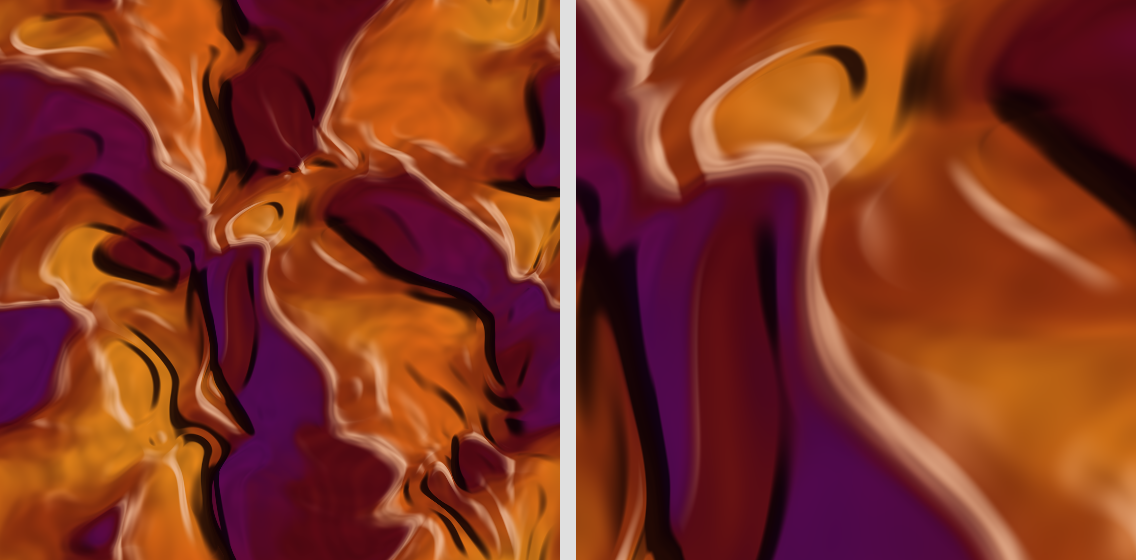
Left: the whole. Right: its middle third, enlarged.
A WebGL 1 fragment shader for this background:

```glsl
precision highp float;
// Molten orange ridges flowing over purple and dark red hollows.
// A wrapping gradient noise is warped twice into a height field, which is
// coloured by height, lit from the lower left and brushed along its contours.

#define BASE_CELLS 4.0
#define BLOB_CELLS 7.0
#define WARP_BROAD 0.100
#define WARP_FINE 0.050
#define BLOB_HEIGHT 0.22
#define LIGHT_DIR vec2(0.86, 0.51)
#define SLOPE_STEP 0.003
#define GLOSS 0.84
#define SHADE 0.86
#define BRUSH_LINES 10.0
#define BRUSH_DEPTH 0.13
#define ORIGIN vec2(0.605, 0.42)

uniform vec2 u_resolution;

float hash(vec2 cell) {
  return fract(sin(dot(cell, vec2(127.1, 311.7))) * 43758.5453);
}

// Dot product of a random unit gradient with the offset from its corner;
// the cell centre is wrapped so that rounding cannot miss the period
float corner(vec2 cell, vec2 offset, float period, float seed) {
  vec2 wrapped = floor(mod(cell + 0.5, period));
  float angle = 6.28318 * hash(wrapped + seed);
  return dot(vec2(cos(angle), sin(angle)), offset);
}

// Gradient noise that wraps after one unit, roughly -1 to 1
float noise(vec2 p, float period, float seed) {
  vec2 x = p * period;
  vec2 cell = floor(x);
  vec2 f = x - cell;
  vec2 u = f * f * f * (f * (f * 6.0 - 15.0) + 10.0);
  vec2 e = vec2(1.0, 0.0);
  float low = mix(corner(cell, f, period, seed),
                  corner(cell + e.xy, f - e.xy, period, seed), u.x);
  float high = mix(corner(cell + e.yx, f - e.yx, period, seed),
                   corner(cell + e.xx, f - e.xx, period, seed), u.x);
  return 1.4 * mix(low, high, u.y);
}

// Two rounds of displacement curl the shapes into lobes and hooks
vec2 warp(vec2 p) {
  vec2 q = p + WARP_BROAD * vec2(noise(p, 3.0, 11.0), noise(p, 3.0, 23.0));
  return q + WARP_FINE * vec2(noise(q, 6.0, 37.0), noise(q, 6.0, 41.0));
}

// A steep bank, a gentle rise behind it, and small mounds and pits
float height(vec2 p) {
  vec2 q = warp(p);
  float body = noise(q, BASE_CELLS, 3.0) + 0.35 * noise(q, 8.0, 53.0);
  float bank = 0.45 * smoothstep(-0.32, 0.0, body);
  float rise = 0.45 * smoothstep(-0.30, 0.70, body);
  float blob = noise(q, BLOB_CELLS, 67.0);
  float bumps = smoothstep(0.10, 0.42, blob) - smoothstep(0.10, 0.42, -blob);
  return bank + rise + BLOB_HEIGHT * bumps + 0.04 * noise(q, 13.0, 29.0);
}

// Purple, dark red, rust and orange by rising height
vec3 lava(float h, float tone) {
  float shift = smoothstep(-0.4, 0.4, tone);
  vec3 purple = mix(vec3(0.39, 0.03, 0.20), vec3(0.31, 0.03, 0.30), shift);
  vec3 orange = mix(vec3(0.79, 0.35, 0.07), vec3(0.81, 0.47, 0.09), shift);
  vec3 color = mix(purple, vec3(0.33, 0.03, 0.07),
                   smoothstep(-0.14, 0.15, h - 0.2 * tone));
  color = mix(color, vec3(0.54, 0.18, 0.05), smoothstep(0.18, 0.50, h));
  return mix(color, orange, smoothstep(0.48, 0.86, h));
}

void main() {
  vec2 p = gl_FragCoord.xy / u_resolution + ORIGIN;

  // Height and its slope toward the light
  float h = height(p);
  vec2 slope = vec2(height(p + vec2(SLOPE_STEP, 0.0)) - h,
                    height(p + vec2(0.0, SLOPE_STEP)) - h) / SLOPE_STEP;
  float facing = dot(slope, LIGHT_DIR);

  // Brush strokes follow lines of equal height, over a finer mottling
  vec2 q = warp(p);
  vec2 stroke = vec2(h * BRUSH_LINES, (q.x - p.x) * 50.0) / 64.0;
  float brush = 0.8 * noise(stroke, 64.0, 5.0) + 0.5 * noise(q, 27.0, 19.0);
  float tone = noise(p, 2.0, 71.0) + 0.4 * noise(p, 5.0, 83.0);

  vec3 color = lava(h + 0.05 * brush, tone);
  color *= 1.0 + BRUSH_DEPTH * brush;

  // Dark far sides
  float shadow = smoothstep(4.5, 14.0, -facing);
  color *= mix(vec3(1.0), vec3(0.10, 0.04, 0.16), SHADE * shadow);

  // Streaky cream rims on the near sides
  float rim = smoothstep(1.8, 12.0, facing + 2.0 * brush);
  rim *= smoothstep(0.08, 0.50, h) * (0.85 + 0.35 * brush);
  color = mix(color, vec3(0.92, 0.73, 0.60), clamp(GLOSS * rim, 0.0, 1.0));

  gl_FragColor = vec4(clamp(color, 0.0, 1.0), 1.0);
}
```
